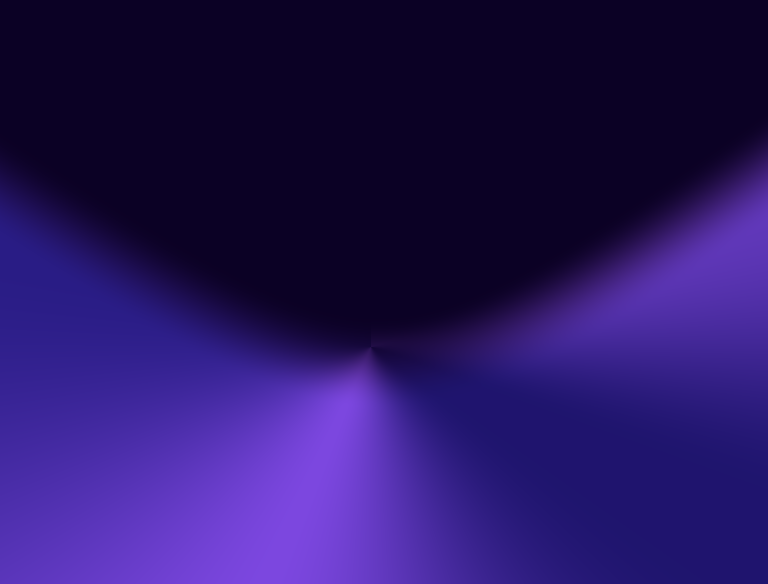
Reproduce this background procedurally as a Shadertoy shader.

```glsl
// Colour of the sweep at a clockwise angle in degrees from the right
vec3 conicSweep(float angle) {
    vec3 violet = vec3(0.38, 0.22, 0.73);
    vec3 navy = vec3(0.12, 0.08, 0.43);
    vec3 orchid = vec3(0.49, 0.28, 0.88);
    vec3 indigo = vec3(0.16, 0.11, 0.52);

    vec3 color = mix(violet, navy, smoothstep(-20.0, 21.0, angle));
    color = mix(color, orchid, smoothstep(33.0, 117.0, angle));
    return mix(color, indigo, smoothstep(110.0, 195.0, angle));
}

// Approximate signed distance to a tilted hyperbola, positive above it
float bowlDistance(vec2 p) {
    float root = sqrt(0.21 * 0.21 + 0.55 * p.x * p.x);
    float height = 0.17 + root + 0.025 * p.x;
    float slope = 0.55 * p.x / root + 0.025;
    return (p.y - height) / sqrt(1.0 + slope * slope);
}

void mainImage(out vec4 fragColor, in vec2 fragCoord) {
    // Canvas heights, with x measured from the middle
    vec2 p = fragCoord / iResolution.y;
    p.x -= 0.5 * iResolution.x / iResolution.y;

    // Sweep around a point just inside the bowl, its seam hidden above
    vec2 ray = p - vec2(-0.022, 0.406);
    float angle = degrees(atan(-ray.y, ray.x + 1e-5));
    angle = mod(angle + 90.0, 360.0) - 90.0;
    vec3 sweep = conicSweep(angle);

    // Dark bowl with a soft, slightly warm rim
    float light = 1.0 - smoothstep(-0.08, 0.075, bowlDistance(p));
    vec3 color = mix(vec3(0.045, 0.005, 0.145), sweep, light);
    color += vec3(0.06, 0.0, 0.0) * light * (1.0 - light);

    fragColor = vec4(color, 1.0);
}
```
